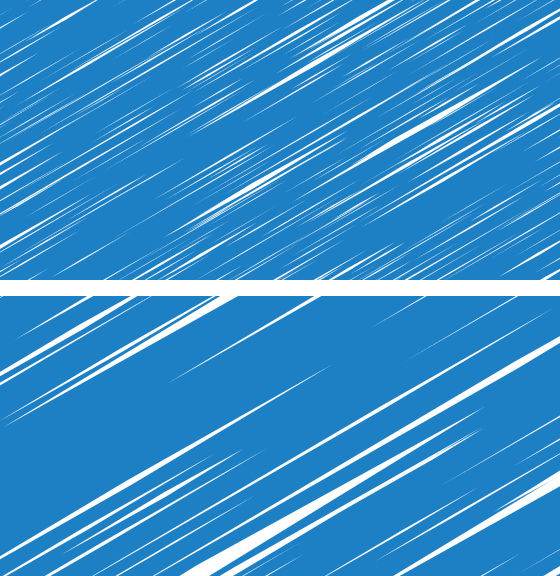
Top: the whole. Bottom: its middle third, enlarged.
This pattern is drawn by a Shadertoy shader. Its source:

```glsl
#define BACKGROUND vec3(0.113, 0.502, 0.773)
#define STREAK_COLOR vec3(1.0)
#define SLANT 0.527          // streak angle in radians
#define LONG_CELL vec2(1.30, 0.070)
#define MEDIUM_CELL vec2(0.74, 0.038)
#define SHORT_CELL vec2(0.42, 0.028)
#define THICKNESS vec3(0.023, 0.0125, 0.0075) // widest long, medium, short
#define DENSITY vec3(0.70, 0.68, 0.45)        // share of filled cells
#define CLUMPING 0.9         // how strongly streaks gather in groups
#define CLUMP_SCALE vec2(2.2, 5.0)
#define SKEW 0.35            // how far the widest point may leave the middle

vec4 hash4(vec2 p) {
    vec4 h = fract(p.xyxy * vec4(0.1031, 0.1030, 0.0973, 0.1099));
    h += dot(h, h.wzxy + 33.33);
    return fract((h.xxyz + h.yzzw) * h.zywx);
}

vec2 gradientAt(vec2 corner) {
    float angle = 6.2832 * hash4(corner + 71.0).x;
    return vec2(cos(angle), sin(angle));
}

float gradientNoise(vec2 p) {
    vec2 i = floor(p), f = fract(p);
    vec2 u = f * f * f * (f * (f * 6.0 - 15.0) + 10.0);
    vec2 e = vec2(0.0, 1.0);
    float low = mix(dot(gradientAt(i), f),
                    dot(gradientAt(i + e.yx), f - e.yx), u.x);
    float high = mix(dot(gradientAt(i + e.xy), f - e.xy),
                     dot(gradientAt(i + e.yy), f - e.yy), u.x);
    return mix(low, high, u.y);
}

// Covered part of a pixel at distance d from the axis of a band
float bandCoverage(float d, float halfWidth, float pixel) {
    float top = min(d + 0.5 * pixel, halfWidth);
    float bottom = max(d - 0.5 * pixel, -halfWidth);
    return clamp((top - bottom) / pixel, 0.0, 1.0);
}

// Spindle with pointed ends, widest at a skewed peak
float spindle(vec2 p, float halfLength, float halfWidth, float peak, float pixel) {
    float t = p.x / halfLength - peak;
    float taper = max(1.0 - (t > 0.0 ? t / (1.0 - peak) : -t / (1.0 + peak)), 0.0);
    return bandCoverage(p.y, halfWidth * taper, pixel);
}

// Rows of scattered spindles, each row shifted at random
float streakLayer(vec2 p, vec2 cell, float thickness, float density, float seed, float pixel) {
    float bare = 1.0;
    float nearestRow = floor(p.y / cell.y);
    for (int k = -1; k <= 1; k++) {
        float row = nearestRow + float(k);
        float shift = hash4(vec2(row + 200.0, seed)).x * cell.x;
        float column = floor((p.x + shift) / cell.x);
        vec4 r = hash4(vec2(column + 50.0 + seed, row + 300.0));
        vec4 s = hash4(vec2(row + 130.0, column + 90.0 + seed));

        float halfLength = cell.x * mix(0.22, 0.49, r.x);
        float halfWidth = 0.5 * thickness * mix(0.25, 1.0, r.y * r.y);
        float slack = 0.5 * cell.x - halfLength;
        vec2 center = vec2((column + 0.5) * cell.x - shift + slack * (2.0 * r.z - 1.0),
                           (row + r.w) * cell.y);

        float clump = gradientNoise(center * CLUMP_SCALE + seed);
        float present = step(s.x, density + CLUMPING * clump);
        float peak = SKEW * (2.0 * s.y - 1.0);
        bare *= 1.0 - present * spindle(p - center, halfLength, halfWidth, peak, pixel);
    }
    return 1.0 - bare;
}

void mainImage(out vec4 fragColor, in vec2 fragCoord) {
    float pixel = 1.0 / iResolution.y;
    vec2 uv = fragCoord * pixel;

    // Axes along and across the streaks
    vec2 along = vec2(cos(SLANT), sin(SLANT));
    vec2 p = vec2(dot(uv, along), dot(uv, vec2(-along.y, along.x)));

    // Three sizes laid over each other
    float bare = 1.0 - streakLayer(p, LONG_CELL, THICKNESS.x, DENSITY.x, 3.0, pixel);
    bare *= 1.0 - streakLayer(p, MEDIUM_CELL, THICKNESS.y, DENSITY.y, 17.0, pixel);
    bare *= 1.0 - streakLayer(p, SHORT_CELL, THICKNESS.z, DENSITY.z, 41.0, pixel);

    fragColor = vec4(mix(STREAK_COLOR, BACKGROUND, bare), 1.0);
}
```
